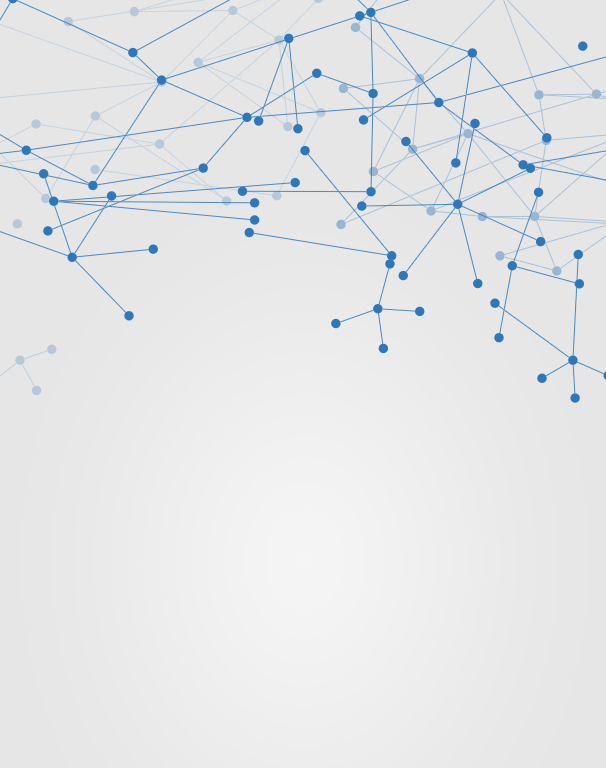
A WebGL 2 fragment shader for this background:

```glsl
#version 300 es
precision highp float;
// Draws a web of linked blue nodes over a soft grey radial glow.
// Jittered grids give three layers of mesh, and fans of spokes around
// the main hubs shape the web. Lengths are in canvas heights.
uniform vec2 u_resolution;
out vec4 fragColor;

const vec3 GLOW = vec3(0.961);
const vec3 EDGE = vec3(0.902);
const vec3 DEEP_BLUE = vec3(0.18, 0.47, 0.73);
const vec3 MID_BLUE = vec3(0.60, 0.71, 0.83);
const vec3 PALE_BLUE = vec3(0.71, 0.79, 0.86);
const float DOT_RADIUS = 0.0061;
const float LINE_RADIUS = 0.00055;

float hash(vec2 p, float seed) {
    vec3 q = fract(vec3(p.xyx + seed * 1.37) * vec3(0.1031, 0.1030, 0.0973));
    q += dot(q, q.yzx + 33.33);
    return fract((q.x + q.y) * q.z);
}

// Antialiased coverage of a shape, kept true for lines below a pixel.
float cover(float dist, float radius, float pixel) {
    float spread = max(radius, 0.5 * pixel);
    return clamp((spread - dist) / pixel + 0.5, 0.0, 1.0) * radius / spread;
}

float segmentDistance(vec2 p, vec2 a, vec2 b) {
    vec2 ab = b - a;
    return length(p - a - ab * clamp(dot(p - a, ab) / dot(ab, ab), 0.0, 1.0));
}

float dotInk(vec2 p, vec2 centre, float pixel) {
    return cover(length(p - centre), DOT_RADIUS, pixel);
}

float lineInk(vec2 p, vec2 a, vec2 b, float pixel) {
    return cover(segmentDistance(p, a, b), LINE_RADIUS, pixel);
}

vec2 nodeAt(vec2 id, float cell, float seed) {
    vec2 jitter = vec2(hash(id, seed), hash(id, seed + 7.0)) - 0.5;
    return (id + 0.5 + 0.8 * jitter) * cell;
}

// Nodes live between two sides and above a fringe that dips on the right.
bool isAlive(vec2 id, vec2 node, float seed, vec2 sides, float density) {
    float fringe = 0.69 - 0.06 * smoothstep(0.45, 0.75, node.x);
    return node.x > sides.x && node.x < sides.y && node.y > fringe
        && hash(id, seed + 13.0) < density;
}

// Each node links to a right, a lower and a far neighbour.
vec2 linkStep(int k, vec2 id, float seed) {
    float side = floor(3.0 * hash(id, seed + 20.0 + float(k))) - 1.0;
    if (k == 0) return vec2(1.0, side);
    if (k == 1) return vec2(side, -1.0);
    return vec2(2.0 + step(0.5, hash(id, seed + 31.0)), side);
}

float mesh(vec2 p, float pixel, float cell, float seed, vec2 sides,
           float density, float lineStrength) {
    float dots = 0.0;
    float lines = 0.0;
    vec2 first = floor(vec2(-0.1, 0.54) / cell);
    for (int i = 0; i < 84; i++) {
        vec2 id = first + vec2(i % 12, i / 12);
        vec2 node = nodeAt(id, cell, seed);
        if (!isAlive(id, node, seed, sides, density)) continue;
        dots = max(dots, dotInk(p, node, pixel));
        for (int k = 0; k < 3; k++) {
            vec2 otherId = id + linkStep(k, id, seed);
            vec2 other = nodeAt(otherId, cell, seed);
            if (isAlive(otherId, other, seed, sides, density))
                lines = max(lines, lineInk(p, node, other, pixel));
        }
    }
    return max(dots, lines * lineStrength);
}

// Spokes of slightly uneven length, turned evenly about a hub.
float fan(vec2 p, float pixel, vec2 hub, float start, float turn,
          int count, float reach) {
    float ink = dotInk(p, hub, pixel);
    for (int i = 0; i < count; i++) {
        float angle = start + turn * float(i);
        float span = reach * (0.85 + 0.3 * hash(vec2(i, count), start));
        vec2 tip = hub + span * vec2(cos(angle), sin(angle));
        ink = max(ink, max(dotInk(p, tip, pixel), lineInk(p, hub, tip, pixel)));
    }
    return ink;
}

void main() {
    float pixel = 1.0 / u_resolution.y;
    vec2 p = gl_FragCoord.xy * pixel;
    vec2 fromGlow = (p - vec2(0.397, 0.27)) / vec2(0.42, 0.54);
    vec3 color = mix(GLOW, EDGE, smoothstep(-0.1, 1.0, length(fromGlow)));

    // Faint layers, left then right
    float pale = mesh(p, pixel, 0.08, 3.0, vec2(-0.1, 0.44), 0.8, 0.8);
    pale = max(pale, fan(p, pixel, vec2(0.026, 0.531), 0.33, -1.4, 3, 0.042));
    color = mix(color, PALE_BLUE, pale);
    float mid = mesh(p, pixel, 0.085, 11.0, vec2(0.42, 0.95), 0.95, 0.9);
    color = mix(color, MID_BLUE, mid);

    // Foreground web: scattered nodes, then hubs from left to right
    float web = mesh(p, pixel, 0.092, 5.0, vec2(-0.1, 0.95), 0.5, 1.0);
    web = max(web, fan(p, pixel, vec2(0.070, 0.738), 0.077, -0.085, 3, 0.3));
    web = max(web, fan(p, pixel, vec2(0.094, 0.665), -0.8, 0.9, 5, 0.1));
    web = max(web, fan(p, pixel, vec2(0.376, 0.950), -1.47, -0.45, 2, 0.13));
    web = max(web, fan(p, pixel, vec2(0.492, 0.598), 3.48, 1.37, 4, 0.055));
    web = max(web, fan(p, pixel, vec2(0.510, 0.667), 2.26, 0.72, 2, 0.17));
    web = max(web, fan(p, pixel, vec2(0.596, 0.734), 0.46, 0.9, 7, 0.12));
    web = max(web, fan(p, pixel, vec2(0.615, 0.931), -0.85, -0.87, 4, 0.15));
    web = max(web, fan(p, pixel, vec2(0.667, 0.654), 4.53, 1.49, 3, 0.09));
    web = max(web, fan(p, pixel, vec2(0.746, 0.531), 3.67, 1.1, 3, 0.05));
    web = max(web, fan(p, pixel, vec2(0.746, 0.531), 1.52, 0.99, 2, 0.14));
    fragColor = vec4(mix(color, DEEP_BLUE, web), 1.0);
}
```
